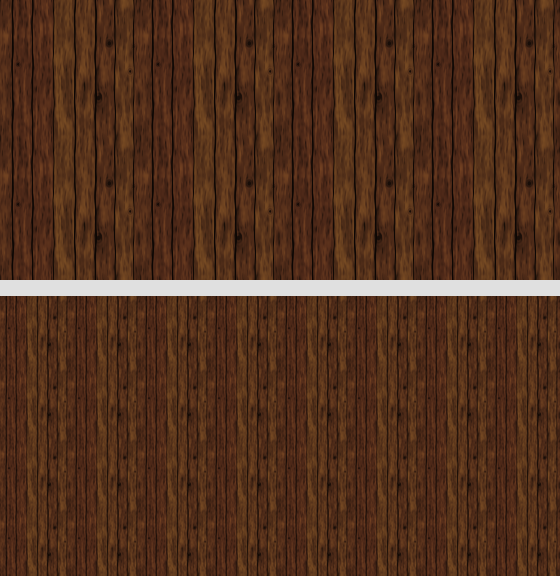
Top: one tile. Bottom: repeated 2 by 2.
Give the GLSL for this texture, as a WebGL 2 fragment shader.

```glsl
#version 300 es
precision highp float;
// Dark brown timber boards, upright, with fine grain, knots and black gaps; tiles seamlessly.

uniform vec2 u_resolution;
out vec4 outColor;

const float TAU = 6.2831853;
const vec2 REPEATS = vec2(4.0, 2.0);
const int BOARDS = 7;
const float FIRST_GAP = 0.0885;      // position of gap 0 within a repeat
const float SPACING_DRIFT = 0.0115;  // unevenness of the board widths
const float BASE_TONE = 0.70;

const vec3 GAP_COLOR = vec3(0.045, 0.025, 0.015);
const vec3 DARK_WOOD = vec3(0.09, 0.05, 0.03);
const vec3 MID_WOOD = vec3(0.31, 0.168, 0.096);
const vec3 LIGHT_WOOD = vec3(0.46, 0.272, 0.135);

// Per board: tone offset, golden hue amount
const vec2 BOARD_LOOK[BOARDS] = vec2[](
    vec2(-0.05, 0.1), vec2(0.01, 0.1), vec2(0.09, 1.0), vec2(0.03, 0.8),
    vec2(-0.05, 0.5), vec2(0.06, 0.9), vec2(-0.06, 0.4));
// Half width of each gap, in repeats
const float GAP_WIDTH[BOARDS] = float[](0.0055, 0.005, 0.003, 0.005, 0.0055, 0.004, 0.003);
// Knots: centre and radius, in repeats
const int KNOTS = 5;
const vec3 KNOT[KNOTS] = vec3[](
    vec3(0.780, 0.69, 0.019), vec3(0.703, 0.30, 0.024), vec3(0.930, 0.49, 0.015),
    vec3(0.130, 0.54, 0.013), vec3(0.955, 0.67, 0.010));

vec2 hash2(vec2 p) {
    vec3 q = fract(p.xyx * vec3(0.1031, 0.1030, 0.0973));
    q += dot(q, q.yzx + 33.33);
    return fract((q.xx + q.yz) * q.zy);
}

// Smooth value noise that wraps once per repeat
float wrapNoise(vec2 p, vec2 cells) {
    p *= cells;
    vec2 i = floor(p), f = p - i;
    f = f * f * (3.0 - 2.0 * f);
    float a = hash2(mod(i, cells)).x;
    float b = hash2(mod(i + vec2(1, 0), cells)).x;
    float c = hash2(mod(i + vec2(0, 1), cells)).x;
    float d = hash2(mod(i + vec2(1, 1), cells)).x;
    return mix(mix(a, b, f.x), mix(c, d, f.x), f.y);
}

// Cellular noise that wraps: distance to the nearest scattered point
float wrapCells(vec2 p, vec2 cells) {
    p *= cells;
    vec2 i = floor(p), f = p - i;
    float nearest = 2.0;
    for (int y = -1; y <= 1; y++)
        for (int x = -1; x <= 1; x++) {
            vec2 o = vec2(x, y);
            nearest = min(nearest, length(o + hash2(mod(i + o, cells)) - f));
        }
    return nearest;
}

// Continuous board index: whole numbers fall on the gaps
float boardCoord(vec2 t) {
    float q = float(BOARDS) * (t.x - FIRST_GAP);
    float drift = SPACING_DRIFT * (1.0 - cos(TAU * (q - 0.6) / float(BOARDS)));
    float wobble = 0.018 * sin(TAU * (2.0 * t.y + 3.0 * t.x))
                 + 0.010 * sin(TAU * (5.0 * t.y - 4.0 * t.x));
    return q - float(BOARDS) * drift + wobble;
}

void main() {
    vec2 t = gl_FragCoord.xy / u_resolution * REPEATS;
    float pixel = REPEATS.x / u_resolution.x;

    // Boards and gaps
    float p = boardCoord(t);
    float boardId = mod(floor(p), float(BOARDS));
    int gapId = int(mod(floor(p + 0.5), float(BOARDS)));
    vec2 look = BOARD_LOOK[int(boardId)];
    float gapDist = abs(p - floor(p + 0.5)) / float(BOARDS);

    // Knots push the grain aside and darken the wood
    vec2 g = t;
    float knotShade = 0.0;
    for (int k = 0; k < KNOTS; k++) {
        vec2 d = t - KNOT[k].xy;
        d -= floor(d + 0.5);
        float r = length(d * vec2(1.0, 0.8)) / KNOT[k].z;
        g.x -= 0.75 * d.x * exp(-0.25 * r * r);
        float rings = 0.12 * sin(r * 7.0) * exp(-0.5 * r * r);
        knotShade += 0.55 * exp(-2.2 * r * r) + 0.12 * exp(-0.3 * r * r) + rings;
    }

    // Grain: wavy fibres, shifted on every board
    vec2 shift = hash2(vec2(boardId + 3.0, 17.0));
    g.x += 0.006 * sin(TAU * (g.y + shift.x)) + 0.003 * sin(TAU * (3.0 * g.y + shift.y));
    g += shift;
    float fibre = wrapNoise(g, vec2(88.0, 9.0)) - 0.5;
    float streak = wrapNoise(g, vec2(36.0, 4.0)) - 0.5;
    float mottle = wrapNoise(g, vec2(17.0, 11.0)) - 0.5;
    float fleck = wrapNoise(g, vec2(96.0, 40.0)) - 0.5;
    float pores = 1.0 - smoothstep(0.08, 0.34, wrapCells(g, vec2(42.0, 9.0)));

    float tone = BASE_TONE + look.x + 0.34 * fibre + 0.24 * streak + 0.16 * fleck;
    tone += mix(0.14, 0.32, look.y) * mottle - 0.20 * pores - knotShade;
    tone -= 0.16 * exp(-gapDist / 0.010);
    tone = clamp(tone, 0.0, 1.0);

    // Colour ramp, with red or golden boards
    vec3 color = mix(DARK_WOOD, MID_WOOD, smoothstep(0.0, 0.64, tone));
    color = mix(color, LIGHT_WOOD, clamp((tone - 0.60) / 0.40, 0.0, 1.0));
    color.g *= mix(0.95, 1.06, look.y);

    float width = GAP_WIDTH[gapId];
    float gap = 1.0 - smoothstep(width - 0.5 * pixel, width + 0.5 * pixel, gapDist);
    outColor = vec4(mix(color, GAP_COLOR, gap), 1.0);
}
```
